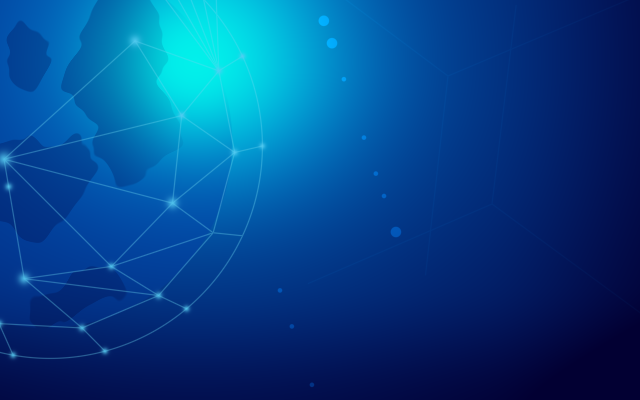
Give the GLSL for this background, as a WebGL 2 fragment shader.

```glsl
#version 300 es
precision highp float;
// Blue glowing backdrop with a faceted globe, a network of lit nodes and drifting dots.

#define GLOW_POS vec2(0.49, 0.844)
#define GLOBE_POS vec2(0.115, 0.646)
#define GLOBE_RADIUS 0.465
#define NET_POS vec2(0.125, 0.635)
#define NET_RADIUS 0.531
#define HUB_POS vec2(0.010, 0.602)
#define LINE_WIDTH 0.0008
#define LINE_ALPHA 0.38
#define LINE_COLOR vec3(0.42, 0.84, 0.94)
#define NODE_COLOR vec3(0.34, 0.80, 0.95)
#define SEA_COLOR vec3(0.01, 0.25, 0.66)
#define DOT_COUNT 10

uniform vec2 u_resolution;
out vec4 fragColor;

// Soft coverage of a shape from its signed distance.
float cover(float d) {
    float px = 1.0 / u_resolution.y;
    return 1.0 - smoothstep(-0.5 * px, px, d);
}

float segment(vec2 p, vec2 a, vec2 b) {
    vec2 ab = b - a;
    float t = clamp(dot(p - a, ab) / dot(ab, ab), 0.0, 1.0);
    return length(p - a - ab * t);
}

// Point number i on a ring, stepping clockwise; angles in degrees.
vec2 ringNode(float radius, float start, float stride, float i) {
    float a = radians(start - stride * i);
    return NET_POS + radius * vec2(cos(a), sin(a));
}
vec2 innerNode(float i) { return ringNode(0.338, 51.0, 38.0, i); }
vec2 middleNode(float i) { return ringNode(0.462, 24.0, 26.0, i); }
vec2 outerNode(float i) { return ringNode(NET_RADIUS, 25.0, 25.0, i); }

float nodeGlow(vec2 p, vec2 c, float size) {
    float d = length(p - c) / size;
    return 0.75 * exp(-d * d) + 0.25 * exp(-1.6 * d);
}

// Wide light falling from cyan through blue to navy.
vec3 backdrop(vec2 p) {
    vec2 q = p - GLOW_POS;
    q.y *= q.y < 0.0 ? 1.25 : 1.0;
    float d2 = dot(q, q);
    float g = 0.60 * exp(-d2 / 0.13) + 0.34 * exp(-d2);
    g -= 0.05 * smoothstep(0.3, 0.0, p.y);
    g -= 0.04 * smoothstep(1.2, 1.7, p.x);
    g = max(g, 0.0);
    return vec3(0.008, g, 1.0 - 0.8 * exp(-2.45 * g));
}

float blob(vec2 p, vec2 c, vec2 r) {
    return (length((p - c) / r) - 1.0) * min(r.x, r.y);
}

// Ragged land areas: ellipses bent by layered sines.
float landMask(vec2 p) {
    vec2 q = p;
    float f = 17.0;
    for (int i = 0; i < 4; i++) {
        q += 0.42 / f * sin(q.yx * f + vec2(1.3, 4.1) * float(i));
        f *= 1.9;
    }
    float d = blob(q, vec2(0.31, 0.78), vec2(0.12, 0.25));
    d = min(d, blob(q, vec2(0.08, 0.88), vec2(0.055, 0.08)));
    d = min(d, blob(q, vec2(0.07, 0.55), vec2(0.16, 0.12)));
    d = min(d, blob(q, vec2(0.17, 0.26), vec2(0.12, 0.05)));
    return cover(d);
}

void main() {
    vec2 p = gl_FragCoord.xy / u_resolution.y;
    vec3 col = backdrop(p);

    // Globe, its tint fading out towards the light.
    float globe = cover(length(p - GLOBE_POS) - GLOBE_RADIUS);
    float tint = 0.42 * smoothstep(0.05, 0.42, length(p - GLOW_POS));
    tint *= mix(0.55, 1.0, smoothstep(0.15, 0.4, p.y));
    col = mix(col, SEA_COLOR, globe * tint);
    float shade = smoothstep(0.55, 0.25, p.x);
    col *= mix(vec3(1.0), vec3(0.8, 0.76, 0.85), globe * shade * landMask(p));

    // Faint far lines fanning out on the right.
    float far = 1.0;
    for (int i = 0; i < 6; i++) {
        float a = float(i) * 1.05 + 0.4;
        vec2 c = i % 2 == 0 ? vec2(1.12, 0.81) : vec2(1.23, 0.49);
        far = min(far, segment(p, c, c + 0.5 * vec2(cos(a), sin(a))));
    }
    col += vec3(0.0, 0.025, 0.03) * cover(far - LINE_WIDTH);

    // Network: rings, spokes between them, and fans from two hubs.
    float net = abs(length(p - NET_POS) - NET_RADIUS);
    vec2 top = middleNode(0.0);
    float glow = nodeGlow(p, HUB_POS, 0.018);
    glow += nodeGlow(p, mix(HUB_POS, innerNode(4.0), 0.23), 0.009);
    for (int i = 0; i < 6; i++) {
        float k = float(i);
        vec2 a = innerNode(k), b = middleNode(k), c = outerNode(k);
        net = min(net, segment(p, b, c));
        net = min(net, segment(p, b, middleNode(k + 1.0)));
        glow += (nodeGlow(p, b, 0.009) + nodeGlow(p, c, 0.008)) * (i == 2 ? 0.0 : 1.0);
        if (i < 5) {
            net = min(net, min(segment(p, a, b), segment(p, HUB_POS, a)));
            if (i > 0) net = min(net, segment(p, a, middleNode(k - 1.0)));
            if (i < 4) net = min(net, segment(p, a, innerNode(k + 1.0)));
            glow += nodeGlow(p, a, i % 2 == 0 ? 0.014 : 0.009);
            net = min(net, segment(p, top, vec2(0.40 + 0.035 * k, 1.02)));
        }
    }
    col = mix(col, LINE_COLOR, LINE_ALPHA * cover(net - LINE_WIDTH));
    col = mix(col, NODE_COLOR, min(glow, 1.0) * 0.85);

    // Drifting dots on a golden-ratio sequence.
    for (int i = 0; i < DOT_COUNT; i++) {
        float k = float(i);
        vec2 c = vec2(0.66 + 0.34 * fract(0.44 + k * 0.3825), fract(0.948 + k * 0.618));
        float r = i % 4 == 0 ? 0.0125 : 0.005;
        col += vec3(0.0, 0.13, 0.2) * cover(length(p - c) - r);
    }

    fragColor = vec4(clamp(col, 0.0, 1.0), 1.0);
}
```
